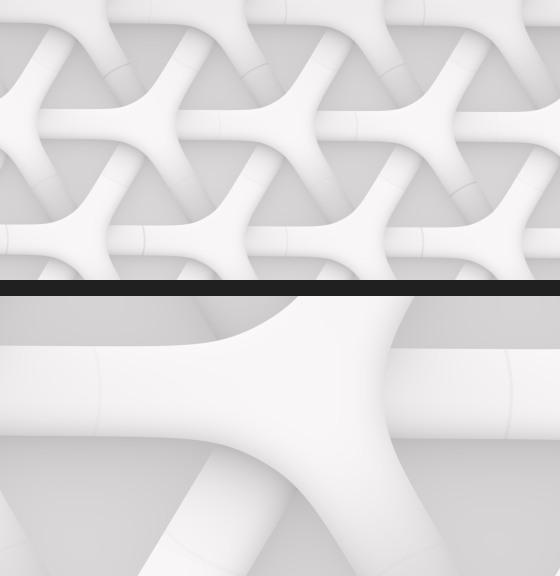
Top: the whole. Bottom: its middle third, enlarged.
This pattern is drawn by a Shadertoy shader. Its source:

```glsl
// Woven screen of smooth white three-armed tiles over a pale grey wall.

const vec2  PITCH = vec2(0.495, 0.414);   // tile spacing across, row height
const vec2  ORIGIN = vec2(0.531, 0.555);  // centre of one tile
const float TILT = 0.007;                 // slight fall of the rows to the right
const float ARM_HALF_WIDTH = 0.112;       // in tile spacings, as are those below
const float FILLET = 0.06;
const float SEAM_WIDTH = 0.005;
const float SHADOW_SOFTNESS = 0.075;
const float BODY_TONE = 0.968;
const float WALL_TONE = 0.845;
const vec3  TINT = vec3(0.005, -0.005, 0.0);
const vec2  LIGHT = vec2(-0.35, 0.94);
const float ROW = 0.8660254;

const vec2 ARMS[3] = vec2[3](vec2(-1.0, 0.0), vec2(0.5, ROW), vec2(0.5, -ROW));

float hash(vec2 p) {
    return fract(sin(dot(p, vec2(127.1, 311.7))) * 43758.5453);
}

float noise(vec2 p) {
    vec2 i = floor(p), f = fract(p);
    f = f * f * (3.0 - 2.0 * f);
    return mix(mix(hash(i), hash(i + vec2(1, 0)), f.x),
               mix(hash(i + vec2(0, 1)), hash(i + vec2(1, 1)), f.x), f.y);
}

vec2 latticePoint(vec2 id) {
    return vec2(id.x + 0.5 * id.y, id.y * ROW);
}

// Distance to three arms, blended with wide fillets.
float tripod(vec2 p) {
    float sum = 0.0;
    for (int i = 0; i < 3; i++) {
        float along = clamp(dot(p, ARMS[i]), 0.0, 1.0);
        float d = length(p - ARMS[i] * along) - ARM_HALF_WIDTH;
        sum += exp(-d / FILLET);
    }
    return -FILLET * log(sum);
}

vec2 tripodNormal(vec2 p) {
    vec2 e = vec2(0.004, 0.0);
    vec2 g = vec2(tripod(p + e.xy) - tripod(p - e.xy),
                  tripod(p + e.yx) - tripod(p - e.yx));
    return g / max(length(g), 1e-4);
}

// Faint joints halfway along the arms, varying in place and strength.
float seams(vec2 p, vec2 id, float pixel) {
    float ink = 0.0;
    for (int i = 0; i < 3; i++) {
        float seed = hash(id + 7.3 * float(i));
        float across = dot(p, vec2(-ARMS[i].y, ARMS[i].x));
        float place = 0.5 + 0.06 * (seed - 0.5) + 1.2 * across * across;
        float d = abs(dot(p, ARMS[i]) - place);
        float strength = i == 1 ? 0.015 : 0.07 * seed;
        ink += strength * (1.0 - smoothstep(0.0, SEAM_WIDTH + pixel, d));
    }
    return ink;
}

// Arms sink away from the centre, so their tone follows the light.
float bodyTone(vec2 p, vec2 normal, float d) {
    float r = length(p);
    float sink = smoothstep(0.1, 0.75, r);
    float slope = dot(p / max(r, 1e-4), LIGHT);
    float rim = pow(clamp(1.0 + d / ARM_HALF_WIDTH, 0.0, 1.0), 3.0);
    return BODY_TONE + sink * (0.075 * slope - 0.05)
         - rim * (0.05 - 0.06 * dot(normal, LIGHT));
}

void mainImage(out vec4 fragColor, in vec2 fragCoord) {
    vec2 uv = fragCoord / iResolution.y;
    float pixel = 1.0 / (iResolution.y * PITCH.x);
    vec2 q = uv - ORIGIN;
    q.y += TILT * q.x;
    q *= vec2(1.0, ROW) / PITCH;

    // Corners of the lattice triangle around this point
    vec2 skew = vec2(q.x - 0.5 * q.y / ROW, q.y / ROW);
    vec2 base = floor(skew), f = skew - base;
    vec2 ids[3] = vec2[3](base + step(1.0, f.x + f.y),
                          base + vec2(1, 0), base + vec2(0, 1));

    // Sort from far to near: the nearest tile lies on top
    for (int pass = 0; pass < 2; pass++) {
        for (int i = 0; i < 2; i++) {
            if (distance(q, latticePoint(ids[i])) < distance(q, latticePoint(ids[i + 1]))) {
                vec2 swapped = ids[i];
                ids[i] = ids[i + 1];
                ids[i + 1] = swapped;
            }
        }
    }

    // Wall, then each tile with its shadow on what lies below
    float tone = WALL_TONE + 0.025 * (noise(q * 2.5) - 0.5);
    float covered = 0.0;
    for (int i = 0; i < 3; i++) {
        vec2 p = q - latticePoint(ids[i]);
        float d = tripod(p);
        vec2 normal = tripodNormal(p);
        float shadow = (0.05 + 0.2 * max(-normal.y, 0.0)) * exp(-max(d, 0.0) / SHADOW_SOFTNESS);
        tone *= 1.0 - shadow * mix(0.4, 1.0, covered);
        float mask = 1.0 - smoothstep(-0.75 * pixel, 0.75 * pixel, d);
        float body = bodyTone(p, normal, d) - seams(p, ids[i], pixel);
        tone = mix(tone, body, mask);
        covered = max(covered, mask);
    }

    // Upper rows are a little dimmer
    tone *= 1.0 - 0.035 * smoothstep(0.6, 1.0, uv.y);
    fragColor = vec4(clamp(tone + TINT, 0.0, 1.0), 1.0);
}
```
